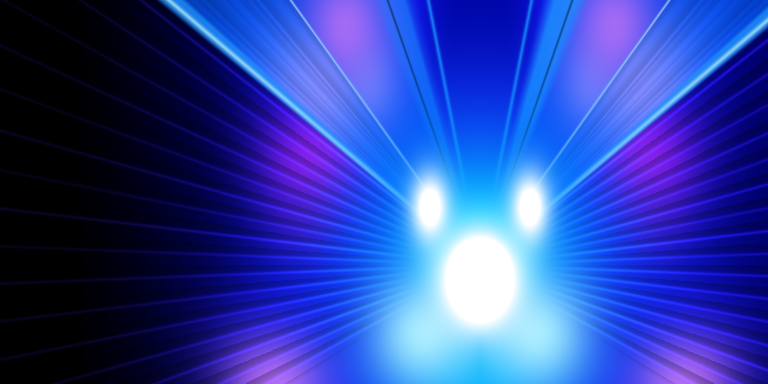
A WebGL 1 fragment shader for this background:

```glsl
precision highp float;

uniform vec2 u_resolution;

const vec2 VANISH = vec2(1.25, 0.31);
const vec3 NAVY = vec3(0.0, 0.0, 0.42);
const vec3 BLUE = vec3(0.06, 0.07, 0.90);
const vec3 AZURE = vec3(0.02, 0.38, 1.0);
const vec3 CYAN = vec3(0.0, 0.78, 1.0);
const vec3 ICE = vec3(0.68, 0.94, 1.0);
const vec3 LAVENDER = vec3(0.55, 0.58, 1.0);
const vec3 PINK = vec3(0.76, 0.44, 0.96);
const vec3 MAGENTA = vec3(0.62, 0.10, 0.93);

float hash(float n) {
  n = fract(n * 0.1031);
  n *= n + 33.33;
  return fract(n * (n + n));
}

float noise(float x) {
  float i = floor(x);
  return mix(hash(i), hash(i + 1.0), smoothstep(0.0, 1.0, x - i));
}

// Soft elliptical spot
float glow(vec2 p, vec2 center, vec2 radius) {
  vec2 d = (p - center) / radius;
  return exp(-dot(d, d));
}

// Smooth sector between two angles
float wedge(float angle, float low, float high, float soft) {
  return smoothstep(low - soft, low + soft, angle)
       * (1.0 - smoothstep(high - soft, high + soft, angle));
}

// Thin line of constant width leaving the vanishing point
float ray(float offset, float dist, float width) {
  float d = offset * dist / width;
  return exp(-d * d);
}

// Deep blue room, fading to black on the left
vec3 backdrop(vec2 m, float fade) {
  vec3 color = mix(BLUE, NAVY, smoothstep(0.3, 0.78, m.x));
  float column = (1.0 - smoothstep(0.06, 0.2, m.x)) * smoothstep(0.6, 1.0, m.y);
  return mix(color, vec3(0.0, 0.01, 0.65), column) * fade;
}

// Luminous panels above the blade
vec3 panels(vec3 color, vec2 m, float angle, float dist, float right) {
  float brushed = 0.86 + 0.22 * noise(angle * 110.0);
  float outer = wedge(angle, 0.71, 0.945, 0.006);
  vec3 tint = mix(AZURE, LAVENDER, glow(m, vec2(0.41, 0.77), vec2(0.16, 0.2)));
  color = mix(color, tint * brushed, outer * (0.9 - 0.3 * smoothstep(0.7, 1.1, dist)));

  float inner = wedge(angle, 0.95, 1.3, 0.012);
  color = mix(color, AZURE * vec3(1.0, 0.85, 0.96), inner * 0.75);
  color = mix(color, LAVENDER, inner * 0.7 * glow(m, vec2(0.29, 0.77), vec2(0.09, 0.13)));
  color = mix(color, PINK, inner * 0.85 * glow(m, vec2(0.35, 0.93), vec2(0.11, 0.16)));

  float strip = wedge(angle, 1.2, 1.32, 0.03) * smoothstep(0.2, 0.45, dist);
  return mix(color, vec3(0.12, 0.58, 1.0), strip * mix(0.35, 0.75, right));
}

// Fan of pleats and fine lines below the blade
vec3 fan(vec3 color, float angle, float dist, float fade) {
  float spacing = 0.078;
  float cell = angle / spacing;
  float id = floor(cell);
  float f = fract(cell);
  float mask = wedge(angle, -0.55, 0.69, 0.03) * smoothstep(0.12, 0.28, dist);
  color *= 1.0 - 0.24 * mask * smoothstep(0.2, 1.0, f);
  float line = ray((f - 0.5) * spacing, dist, 0.004);
  float strength = mix(0.5, 1.0, hash(id + 17.0)) * mix(0.3, 0.75, fade);
  vec3 tint = mix(vec3(0.25, 0.75, 1.0), vec3(0.2, 0.1, 0.85), smoothstep(0.2, 0.65, dist));
  return color + tint * line * mask * strength * 0.65;
}

// Bright blade and the thin seams between panels
vec3 seams(vec3 color, float angle, float dist) {
  float reach = smoothstep(0.12, 0.3, dist);
  float blade = wedge(angle, 0.69, 0.73, 0.007) * reach;
  color = mix(color, vec3(0.12, 0.58, 1.0), blade * 0.75);
  color = mix(color, ICE, ray(angle - 0.705, dist, 0.006) * reach * 0.75);
  color = mix(color, ICE, ray(angle - 0.95, dist, 0.0035) * reach * 0.7);
  color *= 1.0 - 0.45 * ray(angle - 1.235, dist, 0.003) * reach;
  return mix(color, vec3(0.1, 0.65, 1.0), ray(angle - 1.378, dist, 0.005) * reach * 0.7);
}

// Central light, its side flares and the floor reflection
vec3 lights(vec3 color, vec2 m) {
  color = mix(color, AZURE, 0.75 * glow(m, vec2(0.0, 0.36), vec2(0.36, 0.38)));
  color = mix(color, CYAN, min(1.0, 1.2 * glow(m, vec2(0.0, 0.33), vec2(0.22, 0.25))));
  color = mix(color, CYAN, 0.8 * glow(m, vec2(0.0, 0.02), vec2(0.26, 0.16)));
  color = mix(color, ICE, 0.95 * glow(m, vec2(0.15, 0.13), vec2(0.13, 0.14)));
  color = mix(color, vec3(1.0), min(1.0, 1.3 * glow(m, vec2(0.13, 0.46), vec2(0.05, 0.09))));
  return mix(color, vec3(1.0), min(1.0, 2.2 * glow(m, vec2(0.0, 0.27), vec2(0.1, 0.125))));
}

void main() {
  vec2 p = gl_FragCoord.xy / u_resolution.y;
  p.x += 1.0 - 0.5 * u_resolution.x / u_resolution.y;
  vec2 m = vec2(abs(p.x - VANISH.x), p.y);
  vec2 v = vec2(m.x, m.y - VANISH.y);
  float dist = length(v);
  float angle = atan(v.y, v.x + 0.0001);
  float fade = smoothstep(0.14, 0.82, p.x);
  float right = step(VANISH.x, p.x);

  vec3 color = backdrop(m, fade);
  float below = 1.0 - smoothstep(0.68, 0.71, angle);
  color = mix(color, MAGENTA, below * 0.95 * glow(m, vec2(0.43, 0.59), vec2(0.13, 0.14)));
  color = mix(color, MAGENTA * 0.7, below * 0.4 * glow(m, vec2(0.45, 0.43), vec2(0.1, 0.12)));
  color = mix(color, BLUE, 0.7 * glow(m, vec2(0.46, 0.1), vec2(0.25, 0.2)));
  color = mix(color, PINK, 0.95 * glow(m, vec2(0.53, 0.0), vec2(0.14, 0.13)));
  color = panels(color, m, angle, dist, right);
  color = fan(color, angle, dist, fade);
  color = seams(color, angle, dist);
  color = lights(color, m);
  gl_FragColor = vec4(clamp(color, 0.0, 1.0), 1.0);
}
```
